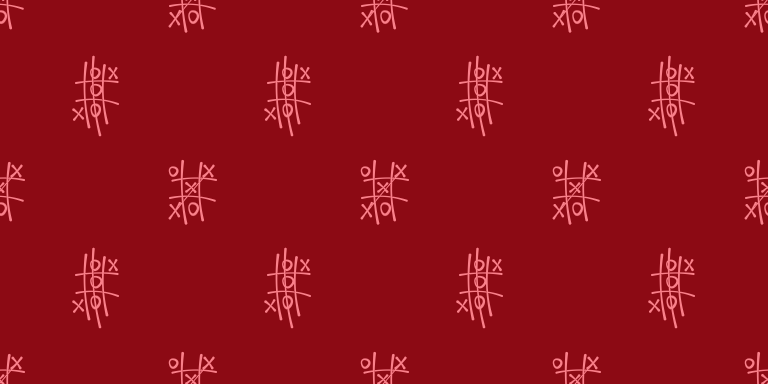
A Shadertoy shader for this pattern:

```glsl
// Hand-drawn noughts-and-crosses games, pale pink on deep red.
// Two finished games alternate on a half-drop grid, 4 cells across and 2 down;
// each is a union of bowed brush strokes and uneven rings, 192 units to a cell.

// Bowed line from a to b, thicker towards both ends
float stroke(vec2 p, vec2 a, vec2 b, float bow, float halfWidth) {
    float len = length(b - a);
    vec2 dir = (b - a) / len;
    vec2 q = vec2(dot(p - a, dir), dot(p - a, vec2(-dir.y, dir.x)));
    float t = clamp(q.x / len, 0.0, 1.0);
    q -= vec2(t * len, bow * 4.0 * t * (1.0 - t));
    float ends = 2.0 * t - 1.0;
    return length(q) - halfWidth * mix(0.7, 1.15, ends * ends);
}

// Slightly lopsided ellipse outline with a swelling line
float nought(vec2 p, vec2 centre, vec2 radius) {
    vec2 q = (p - centre) / radius;
    float angle = atan(q.y, q.x);
    float wobble = 1.0 + 0.06 * sin(3.0 * angle + 0.6);
    float ring = abs(length(q) - wobble) * min(radius.x, radius.y);
    return ring - 0.95 - 0.25 * sin(angle + 2.0);
}

// Two crossing strokes: a short falling one and a longer rising one
float cross2(vec2 p, vec2 centre, vec2 fall, vec2 rise) {
    vec2 q = p - centre;
    vec2 down = fall * vec2(1.0, -1.0);
    return min(stroke(q, -down, down, 0.4, 1.15),
               stroke(q, -rise, rise, -0.3, 1.05));
}

// Game won by crosses along the rising diagonal
float crossesGame(vec2 p) {
    // Board
    float d = stroke(p, vec2(-9.3, 30.7), vec2(-6.0, -31.3), -2.3, 1.2);
    d = min(d, stroke(p, vec2(9.3, 28.7), vec2(10.7, -28.0), -2.7, 1.2));
    d = min(d, stroke(p, vec2(-19.5, 11.3), vec2(24.0, 12.0), 2.3, 0.9));
    d = min(d, stroke(p, vec2(-22.0, -6.0), vec2(22.7, -8.7), 3.0, 0.9));
    // Marks
    d = min(d, nought(p, vec2(-18.7, 20.7), vec2(3.9, 4.2)));
    d = min(d, nought(p, vec2(1.3, -16.7), vec2(4.4, 5.6)));
    d = min(d, cross2(p, vec2(16.5, 21.0), vec2(3.7, 5.0), vec2(4.9, 5.2)));
    d = min(d, cross2(p, vec2(-1.2, 4.5), vec2(4.3, 4.2), vec2(4.4, 4.0)));
    d = min(d, cross2(p, vec2(-17.2, -18.7), vec2(4.0, 5.4), vec2(5.0, 7.6)));
    // Winning line
    return min(d, stroke(p, vec2(-21.0, -24.5), vec2(21.5, 25.5), 0.5, 0.75));
}

// Game won by noughts down the middle column
float noughtsGame(vec2 p) {
    // Board
    float d = stroke(p, vec2(-10.0, 33.0), vec2(-7.0, -31.0), -2.8, 1.2);
    d = min(d, stroke(p, vec2(8.5, 30.5), vec2(11.0, -27.0), -2.8, 1.2));
    d = min(d, stroke(p, vec2(-20.0, 13.0), vec2(21.5, 14.0), 1.5, 0.9));
    d = min(d, stroke(p, vec2(-19.5, -5.0), vec2(22.0, -8.0), 3.0, 0.9));
    // Marks
    d = min(d, nought(p, vec2(-1.0, 23.0), vec2(4.3, 4.7)));
    d = min(d, nought(p, vec2(0.0, 6.2), vec2(5.2, 5.3)));
    d = min(d, nought(p, vec2(-0.6, -14.0), vec2(4.3, 5.7)));
    d = min(d, cross2(p, vec2(17.0, 22.8), vec2(3.5, 4.6), vec2(3.2, 4.9)));
    d = min(d, cross2(p, vec2(-17.8, -18.0), vec2(4.6, 4.3), vec2(4.0, 5.6)));
    // Winning line
    return min(d, stroke(p, vec2(-2.5, 39.0), vec2(4.0, -39.0), -3.2, 1.1));
}

void mainImage(out vec4 fragColor, in vec2 fragCoord) {
    vec2 cells = fragCoord / iResolution.xy * vec2(4.0, 2.0);
    vec2 corner = fract(cells + 0.5) - 0.5;
    vec2 middle = fract(cells) - 0.5;

    // Draw whichever game is nearer
    float d = dot(corner, corner) < dot(middle, middle)
        ? crossesGame(corner * 192.0)
        : noughtsGame(middle * 192.0);

    float pixel = 384.0 / iResolution.y;
    float ink = clamp(0.5 - d / pixel, 0.0, 1.0);
    vec3 color = mix(vec3(0.55, 0.04, 0.08), vec3(0.98, 0.50, 0.54), ink);
    fragColor = vec4(color, 1.0);
}
```
